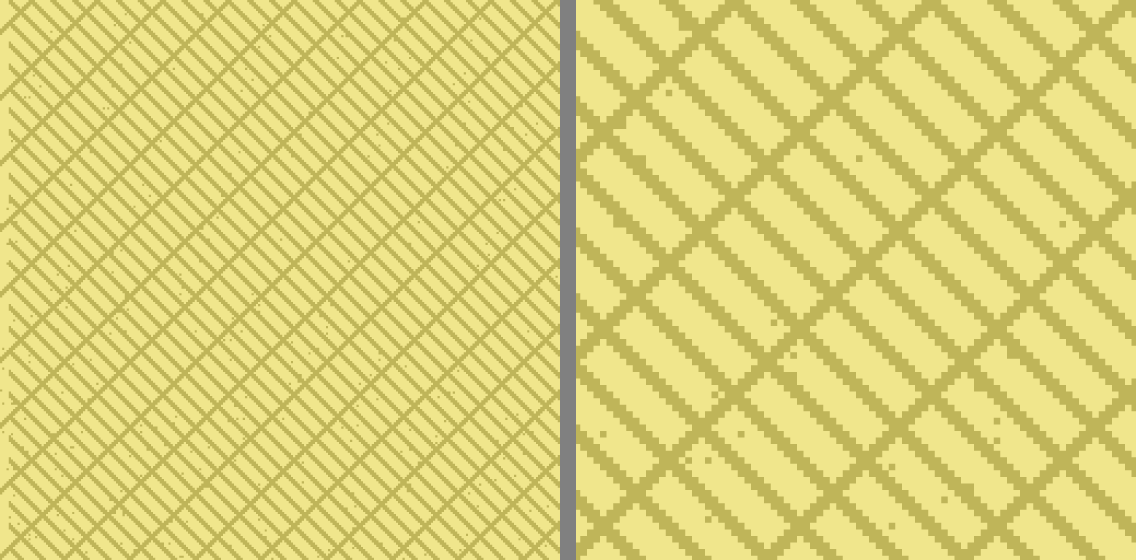
Left, the full canvas; right, a detail of the centre.
A WebGL 1 fragment shader for this pattern:

```glsl
precision highp float;

uniform vec2 u_resolution;

const vec3 GROUND = vec3(0.94, 0.90, 0.55);
const vec3 INK = vec3(0.75, 0.71, 0.35);

// Lengths are in grid cells; the canvas is GRID cells wide.
const float GRID = 256.0;
const float RAIL_PERIOD = 30.0;
const float RAIL_PHASE = 29.0;
const float RUNG_PERIOD = 10.0;
const float RUNG_PHASE = 9.0;
const float STROKE = 3.0;        // diagonals covered by each line
const float LEFT_MARGIN = 4.0;   // strip without rungs
const float SPECK_CHANCE = 0.011;
const int SAMPLES = 4;           // per axis, for smooth edges

float hash(vec2 p) {
  return fract(sin(dot(p, vec2(127.1, 311.7))) * 43758.5453);
}

// 1 on a line centred on the phase, 0 between lines
float stripe(float diagonal, float period, float phase) {
  float offset = mod(diagonal - phase + 0.5 * STROKE, period);
  return 1.0 - step(STROKE, offset);
}

float inkAt(vec2 position) {
  vec2 cell = floor(position);

  // Rising rails crossed by closely spaced falling rungs
  float rail = stripe(cell.x - cell.y, RAIL_PERIOD, RAIL_PHASE);
  float rung = stripe(cell.x + cell.y, RUNG_PERIOD, RUNG_PHASE);
  rung *= step(LEFT_MARGIN, cell.x);

  // Scattered single-cell specks
  float speck = step(1.0 - SPECK_CHANCE, hash(cell));
  return max(max(rail, rung), speck);
}

void main() {
  float cellsPerPixel = GRID / min(u_resolution.x, u_resolution.y);
  vec2 corner = gl_FragCoord.xy - 0.5;

  // Average the coverage over the pixel
  float coverage = 0.0;
  for (int j = 0; j < SAMPLES; j++) {
    for (int i = 0; i < SAMPLES; i++) {
      vec2 offset = (vec2(float(i), float(j)) + 0.5) / float(SAMPLES);
      coverage += inkAt((corner + offset) * cellsPerPixel);
    }
  }
  coverage /= float(SAMPLES * SAMPLES);

  gl_FragColor = vec4(mix(GROUND, INK, coverage), 1.0);
}
```
